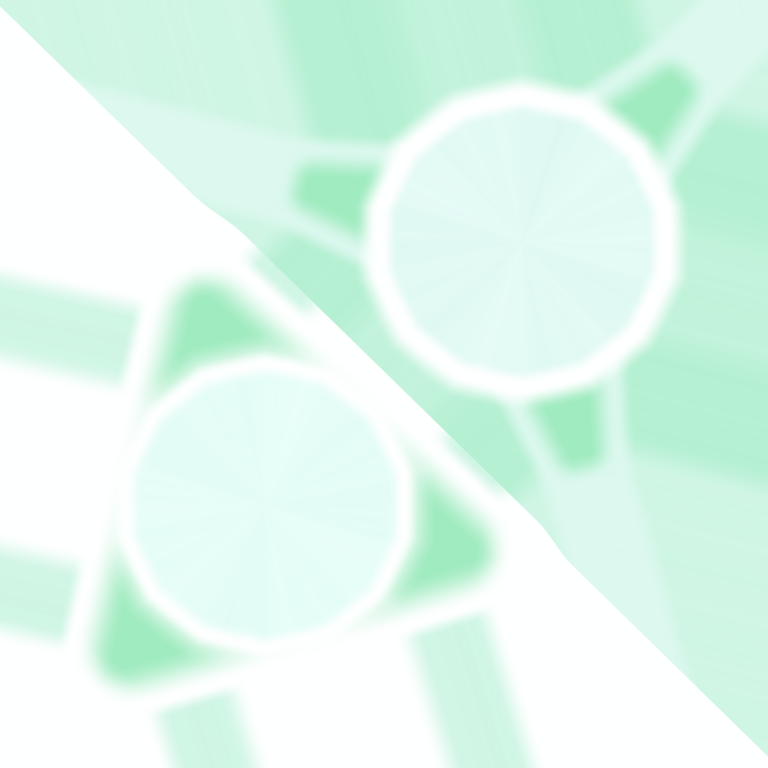
Reproduce this background procedurally as a WebGL 1 fragment shader.

```glsl
precision highp float;
// Two pale mint three-toothed wheels with soft rays, parted by a diagonal edge.

uniform vec2 u_resolution;

#define UPPER_CENTER vec2(0.680, 0.685)
#define LOWER_CENTER vec2(0.345, 0.342)
#define UPPER_PHASE 0.794
#define LOWER_PHASE 1.868
#define TOOTH_END 0.321
#define RING_SIDES 14.0
#define STREAK 0.012

const float PI = 3.14159265;
const vec3 WHITE = vec3(0.995, 1.0, 1.0);
const vec3 ICE = vec3(0.895, 0.987, 0.965);
const vec3 PALE = vec3(0.87, 0.975, 0.94);
const vec3 MINT = vec3(0.815, 0.962, 0.897);
const vec3 LEAF = vec3(0.705, 0.939, 0.820);
const vec3 CORE = vec3(0.630, 0.922, 0.755);

// Angle folded into n equal sectors, centred on zero.
float foldAngle(float angle, float n) {
  float sector = 2.0 * PI / n;
  return mod(angle + 0.5 * sector, sector) - 0.5 * sector;
}

// Along and across coordinates of the nearest of three spokes.
vec2 spoke(vec2 p, float phase) {
  float a = foldAngle(atan(p.y, p.x) - phase, 3.0);
  return length(p) * vec2(cos(a), sin(a));
}

// Radius measured to the sides of a rounded polygon.
float ringRadius(vec2 p) {
  float a = foldAngle(atan(p.y, p.x), RING_SIDES);
  return length(p) * mix(1.0, cos(a), 0.8);
}

// Layered sines, roughly from -1 to 1.
float streaks(float x) {
  return 0.45 * sin(x) + 0.3 * sin(2.7 * x + 1.3) + 0.25 * sin(6.3 * x + 4.0);
}

// Faint wedges around the hub of a disc; whole frequencies close the circle.
float wedges(vec2 p) {
  float a = atan(p.y, p.x);
  return 0.4 * sin(3.0 * a + 0.6) + 0.35 * sin(7.0 * a + 2.0)
       + 0.25 * sin(19.0 * a) + 0.15 * sin(43.0 * a + 1.0);
}

vec3 upperWheel(vec2 p) {
  vec2 gap = spoke(p, UPPER_PHASE + PI / 3.0);
  vec2 tooth = spoke(p, UPPER_PHASE);
  float r = ringRadius(p);

  // Broad parallel rays between the teeth
  float q = abs(gap.y);
  float ray = 1.0 - smoothstep(0.205, 0.25, q);
  ray *= mix(0.5, 0.95, smoothstep(0.05, 0.11, q));
  vec3 color = mix(MINT, LEAF, ray);
  color += STREAK * 0.6 * streaks(gap.y * 75.0) * vec3(1.0, 0.25, 0.7);

  // Pale beam around and beyond each tooth
  float halfWidth = 0.057 - 0.208 * (tooth.x - 0.195);
  float beam = max(halfWidth, 0.032) - abs(tooth.y);
  color = mix(color, PALE, 0.9 * smoothstep(-0.037, -0.012, beam));

  // Tooth
  float side = halfWidth - abs(tooth.y);
  float body = smoothstep(-0.012, 0.027, side);
  body *= smoothstep(-0.003, 0.035, TOOTH_END - tooth.x);
  color = mix(color, CORE, body);

  // Ring and disc
  color = mix(color, WHITE, 1.0 - smoothstep(0.190, 0.220, r));
  vec3 disc = ICE - 0.008 + STREAK * wedges(p) * vec3(1.2, 0.4, 0.8);
  return mix(color, disc, 1.0 - smoothstep(0.162, 0.182, r));
}

vec3 lowerWheel(vec2 p) {
  vec2 gap = spoke(p, LOWER_PHASE + PI / 3.0);
  vec2 tooth = spoke(p, LOWER_PHASE);
  float r = ringRadius(p);

  // Pairs of parallel rays
  float q = abs(gap.y - 0.01);
  float ray = smoothstep(0.100, 0.142, q) * (1.0 - smoothstep(0.205, 0.242, q));
  vec3 color = mix(WHITE, MINT + STREAK * 0.5 * streaks(gap.y * 90.0), ray);

  // Tooth with a white outline
  float halfWidth = 0.124 - 0.59 * (tooth.x - 0.169);
  float side = 0.86 * (halfWidth - abs(tooth.y));
  float end = TOOTH_END - tooth.x;
  color = mix(color, WHITE, smoothstep(-0.036, -0.014, min(side, end)));
  float body = smoothstep(-0.012, 0.045, side) * smoothstep(-0.008, 0.042, end);
  body *= smoothstep(0.172, 0.225, r);
  color = mix(color, CORE, body);

  // Ring and disc
  color = mix(color, WHITE, 1.0 - smoothstep(0.180, 0.200, r));
  vec3 disc = ICE + 0.004 + STREAK * wedges(-p) * vec3(1.0, 0.3, 0.5);
  return mix(color, disc, 1.0 - smoothstep(0.160, 0.182, r));
}

void main() {
  vec2 uv = gl_FragCoord.xy / u_resolution;

  // Diagonal edge, raised a little through the middle
  float bulge = smoothstep(0.25, 0.32, uv.x) - smoothstep(0.70, 0.745, uv.x);
  float edge = uv.y - (0.992 - 0.977 * uv.x + 0.013 * bulge);
  float blur = 1.0 / u_resolution.y;
  float above = smoothstep(-blur, blur, edge);

  vec3 color = mix(lowerWheel(uv - LOWER_CENTER), upperWheel(uv - UPPER_CENTER), above);
  gl_FragColor = vec4(color, 1.0);
}
```
